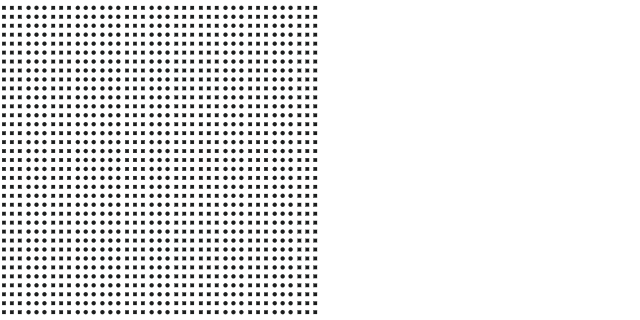
A WebGL 2 fragment shader for this pattern:

```glsl
#version 300 es
precision highp float;
// Dark dots fill the left square of a white canvas: 13 bands of 3 columns, 35 rows.
// Each band holds either squares or discs; folding space into cells finds the
// nearest dot, and its distance function gives a smooth edge.

// Lengths are fractions of the canvas height.
#define BANDS 13.0
#define ROWS 35.0
#define COLUMN_PITCH 0.0248
#define ROW_PITCH 0.02797
#define BAND_SHIFT -0.0013
#define SQUARE_HALF 0.0059
#define DISC_RADIUS 0.0067
#define EDGE_PIXELS 1.1
#define INK vec3(0.105, 0.112, 0.112)
#define PAPER vec3(1.0)

uniform vec2 u_resolution;
out vec4 fragColor;

float boxDistance(vec2 p, float halfSide) {
    vec2 q = abs(p) - halfSide;
    return length(max(q, 0.0)) + min(max(q.x, q.y), 0.0);
}

float discDistance(vec2 p, float radius) {
    return length(p) - radius;
}

// Bands alternate, starting with squares; the order flips at bands 4 and 8.
bool isDiscBand(float band) {
    float flips = min(floor(band / 4.0), 2.0);
    return mod(band + flips, 2.0) > 0.5;
}

void main() {
    vec2 p = gl_FragCoord.xy / u_resolution.y;

    // Nearest band, then nearest of its three columns
    float band = clamp(floor((p.x - BAND_SHIFT) * BANDS), 0.0, BANDS - 1.0);
    float x = p.x - BAND_SHIFT - (band + 0.5) / BANDS;
    x -= COLUMN_PITCH * clamp(round(x / COLUMN_PITCH), -1.0, 1.0);

    // Nearest row, counted from the middle
    float lastRow = 0.5 * (ROWS - 1.0);
    float y = p.y - 0.5;
    y -= ROW_PITCH * clamp(round(y / ROW_PITCH), -lastRow, lastRow);

    // Dot shape and smooth coverage
    vec2 cell = vec2(x, y);
    float d = isDiscBand(band) ? discDistance(cell, DISC_RADIUS)
                               : boxDistance(cell, SQUARE_HALF);
    float coverage = clamp(0.5 - d * u_resolution.y / EDGE_PIXELS, 0.0, 1.0);

    fragColor = vec4(mix(PAPER, INK, coverage), 1.0);
}
```
